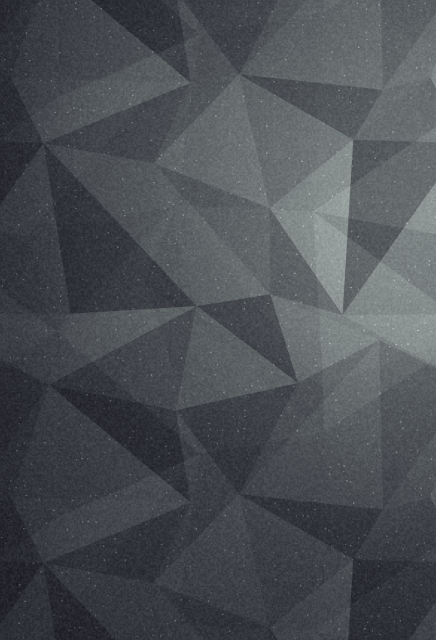
This background is drawn by a WebGL 2 fragment shader. Its source:

```glsl
#version 300 es
precision highp float;

uniform vec2 u_resolution;
out vec4 outColor;

const vec3 SLATE_DARK = vec3(0.165, 0.17, 0.20);
const vec3 SLATE_LIGHT = vec3(0.50, 0.53, 0.53);
const float TILE = 0.656;

vec3 hash3(vec2 p) {
  vec3 q = fract(p.xyx * vec3(0.1031, 0.1030, 0.0973));
  q += dot(q, q.yxz + 33.33);
  return fract((q.xxy + q.yzz) * q.zyx);
}

float cross2(vec2 a, vec2 b) {
  return a.x * b.y - a.y * b.x;
}

float edgeDistance(vec2 p, vec2 a, vec2 b) {
  return cross2(b - a, p - a) / max(length(b - a), 1e-4);
}

// Antialiased coverage of a triangle of either winding
float triangleCoverage(vec2 p, vec2 a, vec2 b, vec2 c, float blur) {
  float winding = cross2(b - a, c - a) < 0.0 ? -1.0 : 1.0;
  float inside = min(winding * edgeDistance(p, a, b),
                 min(winding * edgeDistance(p, b, c),
                     winding * edgeDistance(p, c, a)));
  return clamp(inside / blur + 0.5, 0.0, 1.0);
}

// Mesh corner, shifted randomly and repeating every period cells
vec2 meshCorner(vec2 id, float period, float jitter, float seed) {
  return id + 0.5 + jitter * (hash3(mod(id, period) + seed).xy - 0.5);
}

// Random shade from -1 to 1 for each triangle of a jittered mesh
float facetShade(vec2 p, float period, float jitter, float seed, float pixel) {
  float cells = period / TILE;
  vec2 q = p * cells;
  vec2 home = floor(q);
  float blur = pixel * cells;
  float total = 0.0;
  float weight = 0.0;
  for (int y = -2; y <= 1; y++) {
    for (int x = -2; x <= 1; x++) {
      vec2 id = home + vec2(x, y);
      vec2 a = meshCorner(id, period, jitter, seed);
      vec2 b = meshCorner(id + vec2(1, 0), period, jitter, seed);
      vec2 c = meshCorner(id + vec2(1, 1), period, jitter, seed);
      vec2 d = meshCorner(id + vec2(0, 1), period, jitter, seed);
      vec3 pick = hash3(mod(id, period) + seed + 57.0);
      bool rising = pick.z < 0.5;
      float first = rising ? triangleCoverage(q, a, b, c, blur)
                           : triangleCoverage(q, a, b, d, blur);
      float second = rising ? triangleCoverage(q, a, c, d, blur)
                            : triangleCoverage(q, b, c, d, blur);
      total += dot(vec2(first, second), pick.xy * 2.0 - 1.0);
      weight += first + second;
    }
  }
  return total / max(weight, 1e-3);
}

float valueNoise(vec2 p) {
  vec2 id = floor(p);
  vec2 f = smoothstep(0.0, 1.0, p - id);
  float low = mix(hash3(id).x, hash3(id + vec2(1, 0)).x, f.x);
  float high = mix(hash3(id + vec2(0, 1)).x, hash3(id + vec2(1, 1)).x, f.x);
  return mix(low, high, f.y);
}

// Sparse bright dust, at most one speck in each cell
float dust(vec2 p, float cells, float density, float radius, float pixel) {
  vec2 id = floor(p * cells);
  vec3 spot = hash3(id + 211.0);
  float strength = hash3(id + 419.0).x;
  vec2 centre = (id + 0.2 + 0.6 * spot.xy) / cells;
  float shape = 1.0 - smoothstep(radius - 0.5 * pixel, radius + 0.5 * pixel,
                                 distance(p, centre));
  return shape * step(spot.z, density) * (0.25 + 0.75 * strength * strength);
}

// Soft glow that fades into the dark slate
float glow(vec2 p, vec2 centre, float falloff) {
  vec2 d = p - centre;
  return 0.175 + 0.34 * exp(-falloff * dot(d, d));
}

void main() {
  float pixel = 1.0 / u_resolution.y;
  vec2 p = gl_FragCoord.xy * pixel;
  float aspect = u_resolution.x * pixel;

  // Light and facets
  float light = glow(p, vec2(aspect + 0.02, 0.70), 4.0);
  light *= mix(0.88, 1.0, smoothstep(0.0, 0.15, p.x));
  float facets = 0.25 * facetShade(p, 4.0, 0.84, 13.0, pixel)
               + 0.10 * facetShade(p + 0.07, 3.0, 0.80, 71.0, pixel);
  float tone = light * (1.0 + facets);

  // Grain and dust
  tone += 0.075 * (valueNoise(p * 430.0) - 0.5);
  tone += 0.22 * dust(p, 90.0, 0.28, 0.0012, pixel);

  vec3 color = mix(SLATE_DARK, SLATE_LIGHT, (tone - 0.17) / 0.36);
  outColor = vec4(clamp(color, 0.0, 1.0), 1.0);
}
```
